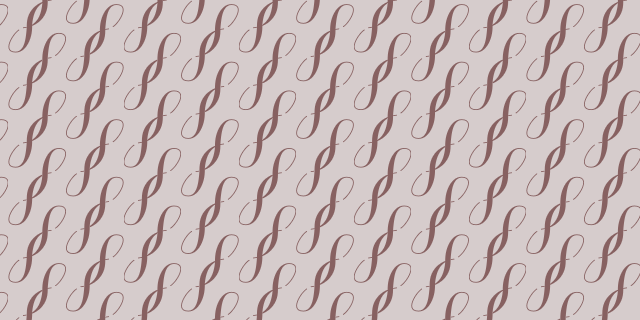
Write a WebGL 2 fragment shader that draws this pattern.

```glsl
#version 300 es
precision highp float;
// Half-drop repeat of a calligraphic double-S flourish on a pale mauve ground.
// Each flourish is one swelling stroke plus its half-turn copy; the stroke is
// three cubic curves, measured as short capsules of varying radius.

uniform vec2 u_resolution;
out vec4 outColor;

const float HAIRLINE = 0.72;  // half widths, in hundredths of a column
const float SWELL = 4.7;

vec2 bezier(vec2 a, vec2 b, vec2 c, vec2 d, float t) {
    float s = 1.0 - t;
    return s * s * s * a + 3.0 * s * s * t * b + 3.0 * s * t * t * c + t * t * t * d;
}

// Signed distance to a segment whose radius runs from ra to rb
float taperedCapsule(vec2 p, vec2 a, vec2 b, float ra, float rb) {
    vec2 ab = b - a;
    float h = clamp(dot(p - a, ab) / dot(ab, ab), 0.0, 1.0);
    return length(p - a - ab * h) - mix(ra, rb, h);
}

// Cubic curve whose swelling rises between the two parameters in rise
float penCurve(vec2 p, vec2 a, vec2 b, vec2 c, vec2 d, vec2 rise, float swell) {
    const int STEPS = 14;
    float dist = 1e3;
    vec2 last = a;
    float lastRadius = mix(HAIRLINE, swell, smoothstep(rise.x, rise.y, 0.0));
    for (int i = 1; i <= STEPS; i++) {
        float t = float(i) / float(STEPS);
        vec2 next = bezier(a, b, c, d, t);
        float radius = mix(HAIRLINE, swell, smoothstep(rise.x, rise.y, t));
        dist = min(dist, taperedCapsule(p, last, next, lastRadius, radius));
        last = next;
        lastRadius = radius;
    }
    return dist;
}

// Hairline loop, swelling downstroke, then a taper into the short tail
float stroke(vec2 p) {
    vec2 top = vec2(37.5, 66.3), waist = vec2(13.5, 20.5);
    vec2 tail = vec2(-24.0, -24.0);
    float loop = penCurve(p, vec2(32.0, 28.0), vec2(42.5, 35.0), vec2(62.0, 66.3), top,
                          vec2(0.0, 1.0), HAIRLINE);
    float down = penCurve(p, top, vec2(19.5, 66.3), vec2(13.5, 38.5), waist,
                          vec2(0.0, 0.85), SWELL);
    // Drawn from the tail back up to the waist
    float taper = penCurve(p, tail, vec2(2.0, -21.5), vec2(13.5, 0.0), waist,
                           vec2(0.1, 0.85), SWELL);
    return min(loop, min(down, taper));
}

float flourish(vec2 p) {
    return min(stroke(p), stroke(-p));
}

void main() {
    // Grid: one unit per column and per row, about 5.56 rows down the canvas
    float rows = 5.56;
    vec2 grid = (gl_FragCoord.xy - 0.5 * u_resolution) / u_resolution.y * rows;
    grid -= vec2(0.087, 0.038);

    // Half drop on alternate columns
    float column = floor(grid.x + 0.5);
    grid.y += 0.5 * mod(column, 2.0);
    vec2 cell = 100.0 * (fract(grid + 0.5) - 0.5);

    // Flourishes are taller than a row, so include the nearer neighbour
    float side = cell.y < 0.0 ? -100.0 : 100.0;
    float dist = min(flourish(cell), flourish(cell - vec2(0.0, side)));

    float pixel = 100.0 * rows / u_resolution.y;
    float ink = clamp(0.5 - dist / pixel, 0.0, 1.0);
    vec3 ground = vec3(0.84, 0.80, 0.80);
    vec3 plum = vec3(0.53, 0.38, 0.38);
    outColor = vec4(mix(ground, plum, ink), 1.0);
}
```
